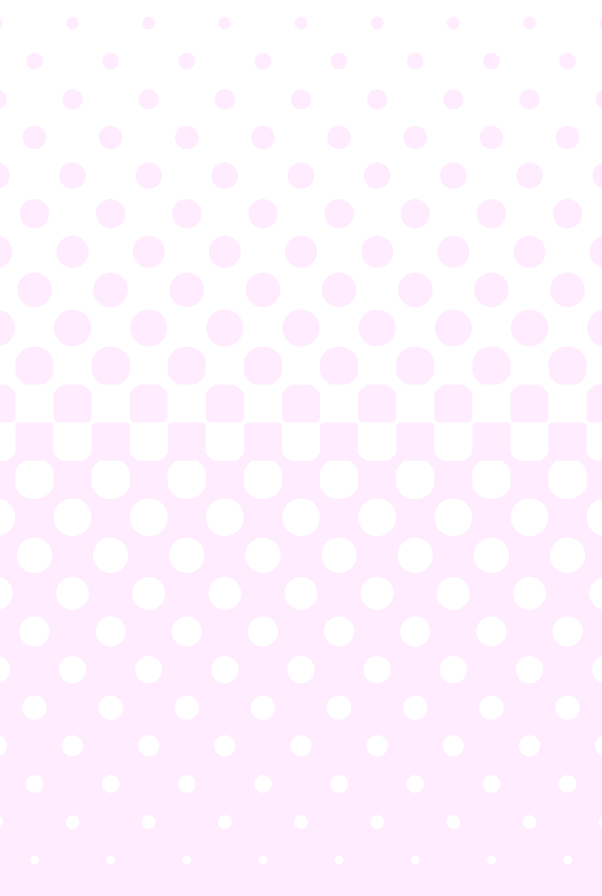
A WebGL 1 fragment shader for this pattern:

```glsl
precision highp float;

uniform vec2 u_resolution;

const float PI = 3.14159265;
const float CELL = 0.0425;       // checker cell side, in canvas heights
const float TOP_ROW = 0.9746;    // height of the first row of dots
const float BALANCE = 0.5234;    // height where both colours cover half
const int SAMPLES = 4;           // antialiasing samples per axis

const vec3 WHITE = vec3(1.0);
const vec3 PINK = vec3(1.0, 0.93, 1.0);

// Area of a centred disc of the given radius, clipped to a unit cell
float clippedDiscArea(float radius) {
  float r2 = radius * radius;
  float area = PI * r2;
  if (radius > 0.5) {
    area -= 4.0 * (r2 * acos(0.5 / radius) - 0.5 * sqrt(r2 - 0.25));
  }
  return area;
}

// Share of pink wanted at a height: a soft S-shaped ramp, rising downwards
float pinkCoverage(float y) {
  float h = BALANCE - y;
  return 0.5 + 0.5 * h * (2.318 - 1.433 * h * h);
}

// Coverage at which a point turns pink; alternate cells grow inverse dots
float halftoneRank(vec2 grid) {
  vec2 cell = floor(grid + 0.5);
  float halfArea = 0.5 * clippedDiscArea(length(grid - cell));
  float inverse = mod(cell.x + cell.y, 2.0);
  return mix(halfArea, 1.0 - halfArea, inverse);
}

// 1 inside pink, 0 inside white
float halftone(vec2 p, vec2 origin) {
  return step(halftoneRank((p - origin) / CELL), pinkCoverage(p.y));
}

void main() {
  vec2 origin = vec2(0.5 * u_resolution.x / u_resolution.y, TOP_ROW);
  vec2 corner = gl_FragCoord.xy - 0.5;

  // Average a small grid of samples for smooth edges
  float pink = 0.0;
  for (int j = 0; j < SAMPLES; j++) {
    for (int i = 0; i < SAMPLES; i++) {
      vec2 offset = (vec2(float(i), float(j)) + 0.5) / float(SAMPLES);
      pink += halftone((corner + offset) / u_resolution.y, origin);
    }
  }
  pink /= float(SAMPLES * SAMPLES);

  gl_FragColor = vec4(mix(WHITE, PINK, pink), 1.0);
}
```
